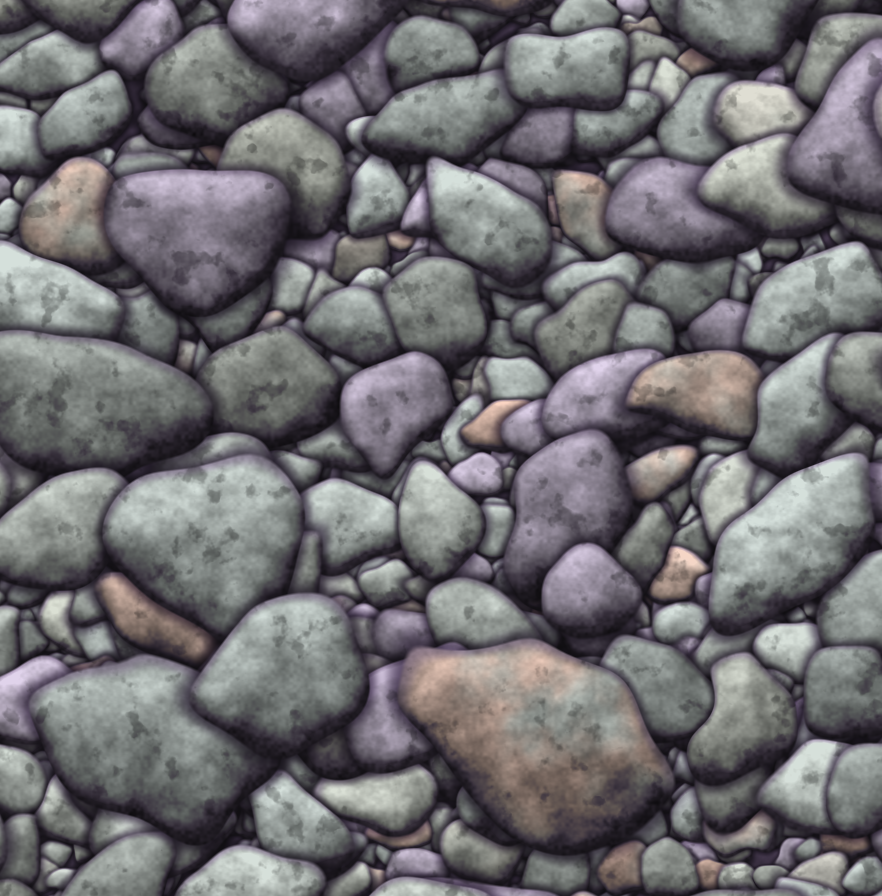
A Shadertoy shader for this texture:

```glsl
vec3 hash3(vec2 p) {
    vec3 q = fract(p.xyx * vec3(0.1031, 0.1030, 0.0973));
    q += dot(q, q.yxz + 33.33);
    return fract((q.xxy + q.yzz) * q.zyx);
}

float noise(vec2 p) {
    vec2 i = floor(p), f = fract(p);
    f = f * f * (3.0 - 2.0 * f);
    return mix(mix(hash3(i).x, hash3(i + vec2(1, 0)).x, f.x),
               mix(hash3(i + vec2(0, 1)).x, hash3(i + vec2(1, 1)).x, f.x), f.y);
}

float fbm(vec2 p) {
    float sum = 0.0, amp = 0.5;
    for (int i = 0; i < 4; i++) {
        sum += amp * noise(p);
        p = mat2(1.6, 1.2, -1.2, 1.6) * p + 17.3;
        amp *= 0.5;
    }
    return sum / 0.94;
}

// Lit, mottled surface: rim runs from 0 at the centre to 1 at the outline
vec3 stoneColor(vec2 uv, vec2 outward, float rim, vec2 id) {
    vec3 look = hash3(id + 91.7);
    vec2 at = uv + look.xy * 7.0;
    vec2 bump = vec2(fbm(at * 32.0), fbm(at * 32.0 + 43.0)) - 0.5;
    float tilt = 0.9 * pow(rim, 1.9);
    vec3 normal = normalize(vec3(outward * tilt + bump * 0.75, sqrt(1.0 - tilt * tilt)));
    float light = max(dot(normal, normalize(vec3(-0.18, 0.74, 0.65))), 0.0);

    float tone = (0.15 + 0.64 * light) * mix(0.78, 1.22, look.x);
    tone *= 0.82 + 0.36 * fbm(at * vec2(55.0, 75.0));
    tone *= 1.0 - 0.28 * smoothstep(0.62, 0.78, fbm(at * 48.0 + 9.0));
    tone += 0.07 * (noise(uv * 240.0) - 0.5);
    tone *= 1.0 - 0.3 * smoothstep(0.84, 1.0, rim);

    vec3 tint = mix(vec3(0.97, 1.02, 1.0), vec3(1.03, 1.02, 0.93), 0.7 * look.y * look.y);
    tint = mix(tint, vec3(1.02, 0.96, 1.07), step(0.84, look.y));
    float rust = smoothstep(0.86, 0.94, look.z) * smoothstep(0.2, 0.6, fbm(at * 14.0));
    tint = mix(tint, vec3(1.14, 0.97, 0.89), rust);
    float mauve = max(1.0 - smoothstep(0.16, 0.38, tone), 0.6 * smoothstep(0.88, 1.0, rim));
    tint = mix(tint, vec3(1.05, 0.91, 1.15), mauve);
    return min(tone, 0.86) * tint;
}

// One pebble: a rounded blend of random flat sides, laid over what is below
void paintStone(inout vec3 color, vec2 p, vec2 uv, vec2 id, float size) {
    vec3 shape = hash3(id + 23.1);
    float angle = (shape.x - 0.4) * 2.2;
    float radius = mix(0.5, 0.74, shape.y);
    mat2 turn = mat2(cos(angle), -sin(angle), sin(angle), cos(angle));
    vec2 squash = mix(vec2(0.96, 1.05), vec2(0.8, 1.4), shape.z);
    p = turn * p * squash;

    float sum = 1e-5;
    vec2 slope = vec2(0);
    for (int i = 0; i < 7; i++) {
        vec3 side = hash3(id + float(i) * 3.7 + 5.0);
        float a = (float(i) + 0.75 * side.x) * 6.2832 / 7.0;
        vec2 n = vec2(cos(a), sin(a)) / (radius * mix(0.8, 1.2, side.y));
        float q = max(dot(p, n), 0.0);
        float q5 = q * q * q * q * q;
        sum += q5 * q;
        slope += q5 * n;
    }
    float rim = pow(sum, 1.0 / 6.0);
    if (rim > 1.5) return;

    // Mauve contact shadow, then the stone itself
    float dist = (rim - 1.0) * radius * size;
    float shadow = 1.0 - smoothstep(-0.002, 0.003 + 0.11 * size, dist);
    color = mix(color, color * vec3(0.37, 0.32, 0.41) + 0.035, shadow);
    if (dist < 0.003) {
        vec2 outward = (slope * squash) * turn;
        outward /= length(outward) + 1e-4;
        float cover = 1.0 - smoothstep(-0.002, 0.002, dist);
        color = mix(color, stoneColor(uv, outward, min(rim, 1.0), id), cover);
    }
}

// Staggered rows of pebbles, nearer rows overlapping farther ones
void paintLayer(inout vec3 color, vec2 uv, float size, float share, float seed) {
    vec2 warp = vec2(noise(uv * 2.2 / size + seed), noise(uv * 2.2 / size + seed + 31.0)) - 0.5;
    vec2 p = uv / size + seed * 1.37 + warp * 0.22;
    for (int j = 1; j >= -1; j--) {
        float row = floor(p.y) + float(j);
        float x = p.x + 0.5 * mod(row, 2.0);
        for (int i = -1; i <= 1; i++) {
            vec2 cell = vec2(floor(x) + float(i), row);
            vec2 id = cell + seed * 13.0;
            vec3 h = hash3(id);
            if (h.z > share) continue;
            vec2 center = cell + 0.5 + (h.xy - 0.5) * 0.55;
            paintStone(color, vec2(x, p.y) - center, uv, id, size);
        }
    }
}

void mainImage(out vec4 fragColor, in vec2 fragCoord) {
    vec2 uv = fragCoord / iResolution.y;
    vec3 color = vec3(0.23, 0.19, 0.26) * (0.7 + 0.6 * fbm(uv * 60.0));

    // Gravel first, boulders last
    paintLayer(color, uv, 0.034, 0.95, 3.0);
    paintLayer(color, uv, 0.054, 0.72, 11.0);
    paintLayer(color, uv, 0.082, 0.62, 19.0);
    paintLayer(color, uv, 0.115, 0.50, 29.0);
    paintLayer(color, uv, 0.165, 0.36, 41.0);

    fragColor = vec4(color, 1.0);
}
```
